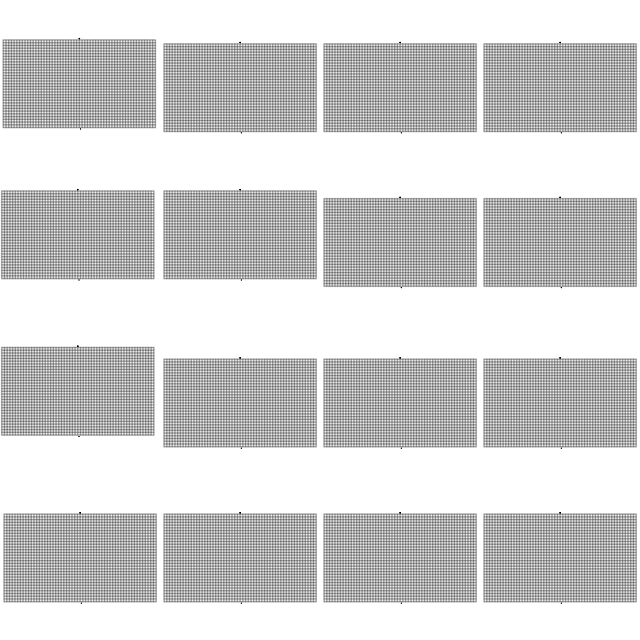
Reproduce this pattern procedurally as a three.js fragment shader.

```glsl
varying vec2 vUv;

const float TILES = 4.0;
const vec2 PANEL = vec2(0.9505, 0.547);   // panel size, in tiles
const vec2 CELLS = vec2(56.0, 32.0);      // mesh cells per panel
const float LINE = 0.0032;                // line width, in tiles
const vec3 PAPER = vec3(1.0);
const vec3 INK = vec3(0.0);

// Integral of a tent filter of unit radius
float tentStep(float x) {
  float t = clamp(x, -1.0, 1.0);
  return 0.5 + t - 0.5 * t * abs(t);
}

// Filtered coverage of the span from a to b
float span(float x, float a, float b, float blur) {
  return tentStep((x - a) / blur) - tentStep((x - b) / blur);
}

// Evenly spaced lines along one axis, both borders included
float rules(float x, float extent, float cells, float width, float blur) {
  float pitch = extent / cells;
  float nearest = floor(x / pitch + 0.5);
  float cover = 0.0;
  for (int i = -2; i <= 2; i++) {
    float index = nearest + float(i);
    float exists = step(-0.5, index) * step(index, cells + 0.5);
    float centre = index * pitch;
    cover += exists * span(x, centre - 0.5 * width, centre + 0.5 * width, blur);
  }
  return min(cover, 1.0);
}

float mesh(vec2 q, vec2 size, vec2 cells, float width, vec2 blur) {
  float half_ = 0.5 * width;
  float columns = rules(q.x, size.x, cells.x, width, blur.x)
                * span(q.y, -half_, size.y + half_, blur.y);
  float rows = rules(q.y, size.y, cells.y, width, blur.y)
             * span(q.x, -half_, size.x + half_, blur.x);
  return 1.0 - (1.0 - columns) * (1.0 - rows);
}

float dot_(vec2 q, vec2 centre, float radius, float blur) {
  return 1.0 - smoothstep(-0.5 * blur, 0.5 * blur, length(q - centre) - radius);
}

// Upper left corner of a panel; rows slip down after a given column
vec2 panelCorner(vec2 id) {
  vec4 row = vec4(equal(vec4(0.0, 1.0, 2.0, 3.0), vec4(id.y)));
  float top = dot(row, vec4(0.2135, 0.172, 0.194, 0.25));
  float slip = dot(row, vec4(0.0, 0.073, 0.048, 0.0245));
  float slipColumn = dot(row, vec4(1.0, 1.0, 2.0, 1.0));
  float pull = dot(row, vec4(0.0, 0.0145, 0.0145, 0.005));
  float left = 0.0255 - pull * (1.0 - step(0.5, id.x));
  return vec2(left, top + slip * step(slipColumn - 0.5, id.x));
}

void main() {
  vec2 p = vUv * TILES;
  vec2 pixel = max(fwidth(vUv) * TILES, vec2(1e-5));
  vec2 id = min(floor(p), vec2(TILES - 1.0));
  vec2 local = p - id;

  // Panel space: x to the right, y downward from the upper left corner
  vec2 q = vec2(local.x, 1.0 - local.y) - panelCorner(id);
  float ink = mesh(q, PANEL, CELLS, LINE, pixel * 1.25);

  // Small marks above and below the middle of each panel
  float blur = max(pixel.x, pixel.y);
  vec2 upper = vec2(0.5 * PANEL.x, -0.008);
  vec2 lower = vec2(0.5 * PANEL.x + 0.0075, PANEL.y + 0.0088);
  ink = max(ink, dot_(q, upper, 0.0058, blur));
  ink = max(ink, dot_(q, lower, 0.0042, blur));

  gl_FragColor = vec4(mix(PAPER, INK, ink), 1.0);
}
```
